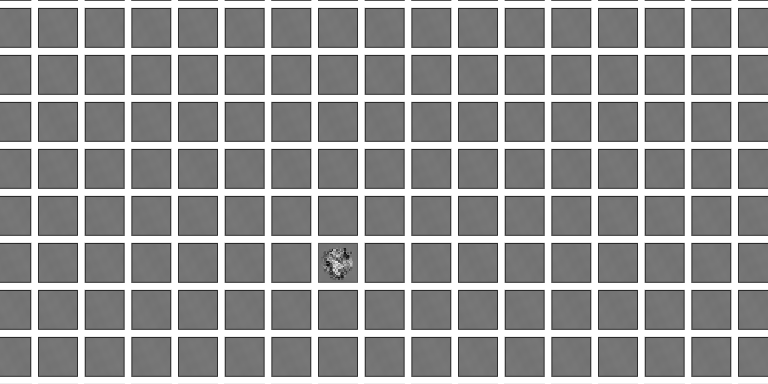
This pattern is drawn by a WebGL 2 fragment shader. Its source:

```glsl
#version 300 es
precision highp float;
// A grid of outlined grey squares on white, each with a very faint smudge.
// Squares are box distances in a repeated cell; one chosen square holds a
// ragged, blocky patch of light and dark shades made by cellular noise.

uniform vec2 u_resolution;
out vec4 outColor;

// Lengths are fractions of the canvas height.
#define PITCH vec2(0.12153, 0.12240)
#define FIRST_CENTRE vec2(0.0295, 0.0707)
#define HALF_SIDE 0.0519
#define LINE_WIDTH 0.0024
#define PAPER_SHADE 1.0
#define LINE_SHADE 0.11
#define FACE_SHADE 0.458
#define SMUDGE 0.006
#define PATCH_CELL vec2(7.0, 2.0)
#define PATCH_BLOCKS 26.0
#define PATCH_RADIUS 0.80
#define PATCH_CONTRAST 0.85

float hash(vec2 p) {
    vec3 q = fract(p.xyx * vec3(0.1031, 0.1030, 0.0973));
    q += dot(q, q.yzx + 33.33);
    return fract((q.x + q.y) * q.z);
}

// Random shade of the nearest scattered point.
float cellShade(vec2 p) {
    vec2 base = floor(p);
    float nearest = 9.0;
    float shade = 0.0;
    for (int y = -1; y <= 1; y++) {
        for (int x = -1; x <= 1; x++) {
            vec2 id = base + vec2(x, y);
            vec2 offset = id + vec2(hash(id + 40.0), hash(id + 91.0)) - p;
            float d = dot(offset, offset);
            if (d < nearest) {
                nearest = d;
                shade = hash(id + 17.0);
            }
        }
    }
    return shade;
}

// Faint layered waves with a different direction and phase in each square.
float smudge(vec2 p, vec2 cell) {
    float seed = 6.2832 * hash(cell + 5.0);
    float wave = sin(dot(p, vec2(3.0, 2.0)) + seed);
    wave += 0.6 * sin(dot(p, vec2(-5.0, 7.0)) + 2.0 * seed + wave);
    wave += 0.4 * sin(dot(p, vec2(13.0, 6.0)) + 3.0 * seed);
    return SMUDGE * wave;
}

// Mottled patch: coarse flakes plus fine grain, fading at a ragged rim.
float mottle(vec2 p) {
    vec2 block = floor((p * 0.5 + 0.5) * PATCH_BLOCKS);
    vec2 q = (block + 0.5) / PATCH_BLOCKS * 2.0 - 1.0;
    float flakes = cellShade(q * vec2(4.5, 3.5) + 20.0);
    float grain = hash(block + 60.0);
    float shade = mix(flakes, grain, 0.4) - 0.5;
    float radius = length(q);
    float rim = PATCH_RADIUS + 0.22 * (cellShade(q * 4.0 + 70.0) - 0.5);
    float mask = 1.0 - smoothstep(rim - 0.12, rim + 0.06, radius);
    float glow = 0.16 * exp(-8.0 * radius * radius) - 0.05;
    return mask * (PATCH_CONTRAST * shade + glow);
}

// Share of a pixel inside the edge at signed distance d.
float coverage(float d, float pixel) {
    return clamp(0.5 - d / pixel, 0.0, 1.0);
}

void main() {
    float pixel = 1.0 / u_resolution.y;
    vec2 p = gl_FragCoord.xy * pixel;

    // Repeated cell, with the origin at the middle of its square.
    vec2 grid = (p - FIRST_CENTRE) / PITCH + 0.5;
    vec2 cell = floor(grid);
    vec2 local = (fract(grid) - 0.5) * PITCH;

    // Square and its inset face.
    vec2 edge = abs(local) - HALF_SIDE;
    float d = max(edge.x, edge.y);
    float square = coverage(d, pixel);
    float inside = coverage(d + LINE_WIDTH, pixel);

    // Face shade and the single mottled square, whose outline is softer.
    vec2 unit = local / HALF_SIDE;
    float face = FACE_SHADE + smudge(unit, cell);
    float outline = LINE_SHADE;
    if (distance(cell, PATCH_CELL) < 0.5) {
        face += mottle(unit);
        outline = mix(LINE_SHADE, FACE_SHADE, 0.5);
    }

    float shade = PAPER_SHADE * (1.0 - square)
                + outline * (square - inside)
                + face * inside;
    outColor = vec4(vec3(clamp(shade, 0.0, 1.0)), 1.0);
}
```
